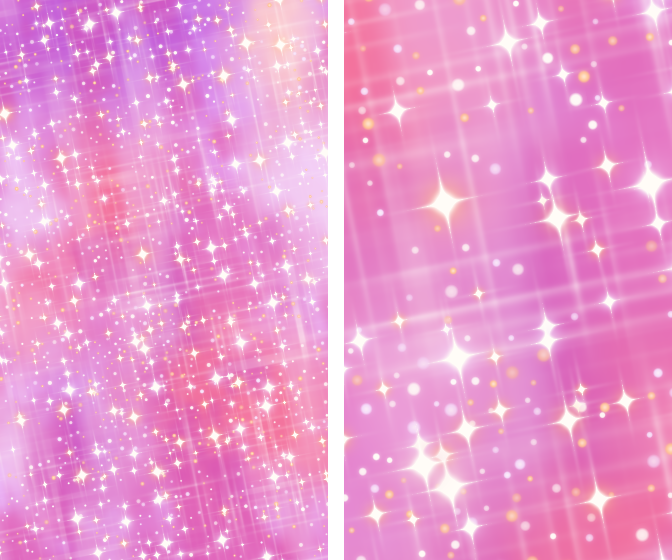
Left: the whole. Right: its middle third, enlarged.
This background is drawn by a WebGL 2 fragment shader. Its source:

```glsl
#version 300 es
precision highp float;
// Pink and violet glitter: soft pools of colour under tilted streaks of light,
// topped by jittered grids of glowing dots and thin four-pointed stars.
// Lengths are in canvas widths; streaks and star arms share one tilted frame.

uniform vec2 u_resolution;
out vec4 fragColor;

const float TILT = 0.2;
const float STAR_CELL = 0.11;
const float STAR_SHARE = 0.66;
const float GLINT_CELL = 0.055;
const float GLINT_SHARE = 0.46;
const float DOT_CELL = 0.036;
const float DOT_SHARE = 0.42;
const float STREAK_GAIN = 0.62;

const vec3 VIOLET = vec3(0.74, 0.36, 0.87);
const vec3 ORCHID = vec3(0.89, 0.42, 0.75);
const vec3 MAGENTA = vec3(0.84, 0.32, 0.70);
const vec3 CORAL = vec3(0.96, 0.45, 0.60);
const vec3 LILAC = vec3(0.90, 0.62, 0.95);
const vec3 PALE = vec3(0.96, 0.86, 0.99);
const vec3 PEACH = vec3(0.99, 0.80, 0.80);
const vec3 GOLD = vec3(1.00, 0.74, 0.53);
const vec3 WHITE = vec3(1.00, 0.99, 0.97);

float hash(vec2 p) {
    return fract(sin(dot(p, vec2(127.1, 311.7))) * 43758.5);
}

float noise(vec2 p) {
    vec2 i = floor(p), f = fract(p);
    f = f * f * (3.0 - 2.0 * f);
    return mix(mix(hash(i), hash(i + vec2(1, 0)), f.x),
               mix(hash(i + vec2(0, 1)), hash(i + vec2(1, 1)), f.x), f.y);
}

float fbm(vec2 p) {
    return 0.55 * noise(p) + 0.3 * noise(p * 2.1 + 7.3) + 0.15 * noise(p * 4.3 + 3.1);
}

vec2 tilted(vec2 p) {
    float c = cos(TILT), s = sin(TILT);
    return vec2(c * p.x + s * p.y, c * p.y - s * p.x);
}

// Soft elliptical patch, aligned with the streaks
float pool(vec2 p, vec2 centre, vec2 radius) {
    vec2 d = tilted(p - centre) / radius;
    return exp(-dot(d, d));
}

vec3 backdrop(vec2 p, vec2 q) {
    vec2 w = p + 0.24 * (vec2(fbm(q * 5.0), fbm(q * 5.0 + 19.0)) - 0.5);
    vec3 col = mix(ORCHID, LILAC, smoothstep(0.42, 0.72, fbm(q * vec2(6.0, 4.0) + 31.0)));
    float violet = pool(w, vec2(0.33, 1.62), vec2(0.52, 0.28))
                 + 0.9 * pool(w, vec2(0.51, 0.80), vec2(0.14, 0.30))
                 + 0.8 * pool(w, vec2(0.27, 0.42), vec2(0.15, 0.24));
    col = mix(col, VIOLET, min(violet, 1.0) * 0.9);
    float coral = pool(w, vec2(0.32, 1.08), vec2(0.22, 0.28))
                + pool(w, vec2(0.66, 0.50), vec2(0.25, 0.28))
                + 0.9 * pool(w, vec2(0.95, 0.36), vec2(0.15, 0.24))
                + 0.8 * pool(w, vec2(0.10, 0.74), vec2(0.17, 0.18));
    col = mix(col, CORAL, min(coral, 1.0) * 0.92);
    float deep = smoothstep(0.48, 0.76, fbm(q * vec2(7.0, 5.0) + 83.0));
    col = mix(col, MAGENTA, 0.55 * deep + 0.45 * pool(w, vec2(0.2, 0.0), vec2(0.7, 0.14)));
    float pale = pool(w, vec2(0.96, 1.10), vec2(0.19, 0.34))
               + 0.85 * pool(w, vec2(0.03, 1.08), vec2(0.11, 0.26))
               + 0.7 * pool(w, vec2(0.02, 0.32), vec2(0.11, 0.20));
    col = mix(col, PALE, min(pale, 1.0) * 0.88);
    col = mix(col, PEACH, 0.95 * pool(w, vec2(0.89, 1.55), vec2(0.14, 0.24)));
    float veil = smoothstep(0.5, 0.95, noise(q * vec2(11.0, 3.0) + 5.0));
    return mix(col, PALE, 0.34 * veil);
}

// Fine crossing lines that fade in and out along their length
float streaks(vec2 q) {
    float steep = pow(noise(q * vec2(95.0, 4.0)), 5.0) * noise(q * 5.0 + 11.0);
    float flatter = pow(noise(q * vec2(3.5, 85.0) + 43.0), 5.0) * noise(q * 5.0 + 57.0);
    return steep + 0.8 * flatter;
}

// Stars with a small core, thin arms, a tinted halo and long faint rays
vec3 addStars(vec3 col, vec2 q, float cell, float share, float seed) {
    vec2 home = floor(q / cell);
    for (int k = 0; k < 9; k++) {
        vec2 id = home + vec2(k % 3 - 1, k / 3 - 1);
        vec2 key = id + seed;
        if (hash(key) > share * (0.25 + 1.5 * noise(key * 0.4))) continue;
        vec2 centre = id + 0.05 + 0.9 * vec2(hash(key + 3.7), hash(key + 8.1));
        vec2 d = abs(q - centre * cell);
        float size = cell * mix(0.2, 0.5, hash(key + 5.3));
        float r = length(d) / size;
        vec2 arm = pow(d * vec2(1.0, 0.85) / size, vec2(0.42));
        float star = 1.0 - smoothstep(0.55, 1.05, arm.x + arm.y);
        vec2 fade = max(1.0 - d / cell, 0.0);
        vec2 thin = exp(-d * d / 5e-6);
        float ray = thin.x * fade.y * fade.y + 0.7 * thin.y * fade.x * fade.x;
        float warmth = hash(key + 6.9);
        vec3 halo = mix(GOLD, PALE, smoothstep(0.25, 0.5, warmth));
        float bloom = mix(0.35, 0.75, hash(key + 2.3));
        col = mix(col, halo, bloom * exp(-r * r * 4.5));
        col = mix(col, WHITE, min(star + 1.2 * exp(-r * r * 28.0) + 0.34 * ray, 1.0));
    }
    return col;
}

// Small round glitter with blurred rims, faint glow and lighter centres
vec3 addDots(vec3 col, vec2 q, float seed) {
    vec2 home = floor(q / DOT_CELL), key = home + seed;
    if (hash(key) > DOT_SHARE * (0.2 + 1.6 * noise(key * 0.25))) return col;
    vec2 centre = home + 0.28 + 0.44 * vec2(hash(key + 2.9), hash(key + 7.7));
    float radius = mix(0.0028, 0.0066, pow(hash(key + 4.1), 2.0));
    float r = length(q - centre * DOT_CELL) / radius;
    float soft = max(0.35, 0.7 / (radius * u_resolution.x));
    float disc = 1.0 - smoothstep(1.0 - soft, 1.0 + soft, r);
    float pick = hash(key + 9.3);
    vec3 tint = pick < 0.34 ? GOLD : pick < 0.6 ? PALE : WHITE;
    float strength = mix(0.45, 1.0, hash(key + 1.7));
    col = mix(col, tint, strength * max(disc, 0.45 * exp(-0.8 * r * r)));
    return mix(col, WHITE, 0.6 * strength * exp(-2.5 * r * r));
}

void main() {
    vec2 p = gl_FragCoord.xy / u_resolution.x;
    vec2 q = tilted(p);
    vec3 col = backdrop(p, q);
    col = mix(col, WHITE, min(STREAK_GAIN * streaks(q), 1.0));
    col = addDots(col, q, 13.0);
    col = addDots(col, q + 0.017, 71.0);
    col = addStars(col, q, GLINT_CELL, GLINT_SHARE, 29.0);
    col = addStars(col, q, STAR_CELL, STAR_SHARE, 47.0);
    fragColor = vec4(col, 1.0);
}
```
